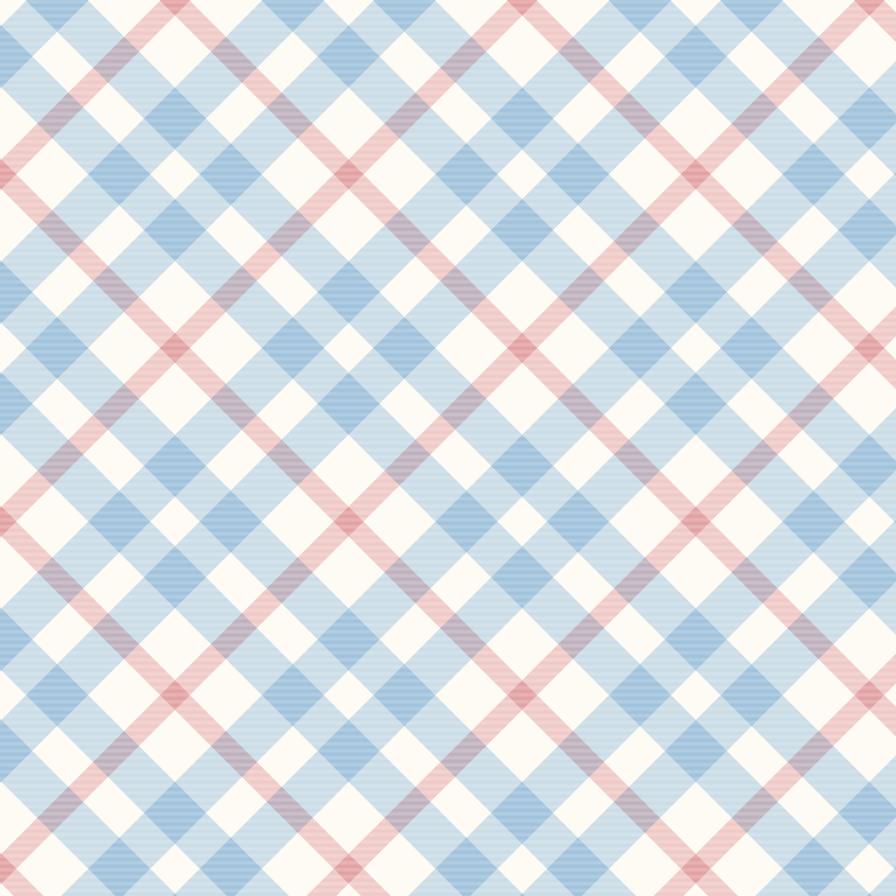
This pattern is drawn by a Shadertoy shader. Its source:

```glsl
// Diagonal plaid: paired blue stripes and single red stripes cross at 45 degrees
// on cream. Each stripe multiplies the cloth colour like a translucent dye,
// and a fine horizontal weave varies the strength of the dye.

// Coverage of a band of the given half width, softened over one pixel.
float band(float dist, float halfWidth, float pixel) {
    return clamp((halfWidth - abs(dist)) / pixel + 0.5, 0.0, 1.0);
}

// Dye left by one set of parallel stripes; the set repeats every unit of t.
vec3 stripeDye(float t, float pixel) {
    float fromRed = abs(fract(t + 0.5) - 0.5);
    float red = band(fromRed, 0.0429, pixel);
    float blue = band(fromRed - 0.3393, 0.0893, pixel);
    return mix(vec3(1.0), vec3(0.949, 0.822, 0.838), red)
         * mix(vec3(1.0), vec3(0.816, 0.891, 0.956), blue);
}

void mainImage(out vec4 fragColor, in vec2 fragCoord) {
    vec2 uv = fragCoord / iResolution.y;

    // Plaid units, with the origin on a crossing of two red stripes
    float period = 0.3875;
    vec2 p = (uv - vec2(0.1953, 0.6117)) / period;
    float pixel = 1.4142 / (period * iResolution.y);

    // Both diagonal sets overlap
    vec3 dye = stripeDye(p.x + p.y, pixel) * stripeDye(p.x - p.y, pixel);

    // Horizontal weave: alternate threads take more or less dye
    float thread = sin(6.2832 * 128.0 * uv.y);
    dye = pow(dye, vec3(1.0 + 0.13 * thread));

    vec3 cream = vec3(0.995, 0.985, 0.955);
    fragColor = vec4(cream * dye, 1.0);
}
```
